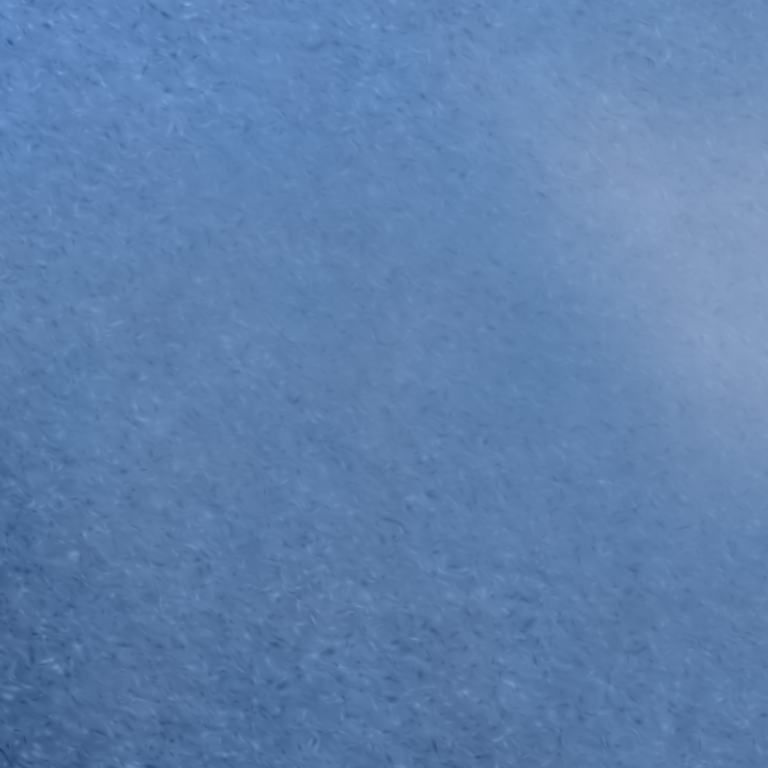
A Shadertoy shader for this texture:

```glsl
// Soft blue felt-like surface: a broad colour gradient with a pale glow on the
// right, covered by short slanted fibres, light and dark, scattered on jittered
// grids, plus soft stretched grain and faint cloudy blotches.

float hash(vec2 p) {
    return fract(sin(dot(p, vec2(127.1, 311.7))) * 43758.545);
}

float valueNoise(vec2 p) {
    vec2 cell = floor(p), f = fract(p);
    f = f * f * (3.0 - 2.0 * f);
    return mix(mix(hash(cell), hash(cell + vec2(1, 0)), f.x),
               mix(hash(cell + vec2(0, 1)), hash(cell + vec2(1, 1)), f.x), f.y);
}

vec2 rotate(vec2 p, float angle) {
    float c = cos(angle), s = sin(angle);
    return vec2(c * p.x + s * p.y, c * p.y - s * p.x);
}

// Signed sum of soft, slightly curved strokes, one per grid cell
float fibres(vec2 uv, float density, float seed) {
    vec2 p = uv * density, home = floor(p);
    float sum = 0.0;
    for (int j = -1; j <= 1; j++) {
        for (int i = -1; i <= 1; i++) {
            vec2 cell = home + vec2(i, j);
            vec2 id = cell + seed;
            vec2 centre = cell + vec2(hash(id), hash(id + 17.3));
            float angle = -0.5 + 1.3 * (hash(id + 31.7) + hash(id + 5.9) - 1.0);
            vec2 d = rotate(p - centre, angle);
            d.y += 0.4 * (hash(id + 71.3) - 0.5) * d.x * d.x;
            vec2 size = vec2(mix(0.26, 0.48, hash(id + 43.1)), mix(0.15, 0.25, hash(id + 59.6)));
            float tone = 2.0 * hash(id + 83.2) - 1.0;
            sum += tone * abs(tone) * exp(-dot(d / size, d / size));
        }
    }
    return sum;
}

vec3 surfaceColour(vec2 uv) {
    vec3 low = mix(vec3(0.285, 0.410, 0.580), vec3(0.350, 0.480, 0.655), uv.x);
    vec3 middle = mix(vec3(0.365, 0.500, 0.675), vec3(0.385, 0.520, 0.690), uv.x);
    vec3 high = mix(vec3(0.365, 0.525, 0.745), vec3(0.400, 0.545, 0.725), uv.x);
    vec3 colour = mix(low, middle, smoothstep(-0.05, 0.58, uv.y));
    colour = mix(colour, high, smoothstep(0.55, 0.98, uv.y));
    colour -= 0.030 * (1.0 - smoothstep(0.0, 0.16, uv.x)) * (1.0 - smoothstep(0.3, 0.7, uv.y));

    // Pale glow behind a soft slanted edge
    float edge = uv.x + 0.55 * (uv.y - 0.55) - 0.76;
    float glow = smoothstep(-0.05, 0.20, edge)
               * smoothstep(0.20, 0.56, uv.y) * (1.0 - smoothstep(0.70, 1.04, uv.y));
    return mix(colour, vec3(0.500, 0.600, 0.750), glow);
}

void mainImage(out vec4 fragColor, in vec2 fragCoord) {
    vec2 uv = fragCoord / iResolution.xy;
    vec3 colour = surfaceColour(uv);

    // Cloudy blotches in brightness and hue
    float cloud = valueNoise(uv * 9.0) + 0.7 * valueNoise(uv * 23.0 + 9.0) - 0.85;
    colour += 0.020 * cloud;
    colour += (valueNoise(uv * 10.0 + 40.0) - 0.5) * vec3(-0.010, 0.004, 0.010);

    // Texture is strongest at the lower left and weakest at the right
    float relief = 0.55 + 0.60 * (1.0 - smoothstep(0.0, 0.55, uv.y))
                 + 0.30 * smoothstep(0.70, 1.0, uv.y)
                 + 0.35 * (1.0 - smoothstep(0.0, 0.35, uv.x));
    relief *= 1.0 - 0.35 * smoothstep(0.45, 1.0, uv.x);
    relief *= 0.75 + 0.5 * valueNoise(uv * 13.0 + 21.0);

    // Fibres of two sizes over stretched grain, coarse and fine
    vec2 warped = uv + 0.010 * vec2(valueNoise(uv * 50.0), valueNoise(uv * 50.0 + 70.0));
    vec2 slanted = rotate(warped, -0.5);
    float grain = 0.042 * (valueNoise(slanted * vec2(45.0, 80.0)) - 0.5)
                + 0.042 * (valueNoise(slanted * vec2(95.0, 180.0) + 33.0) - 0.5);
    float strands = 0.080 * fibres(warped, 60.0, 3.0) + 0.062 * fibres(warped, 92.0, 211.0);
    colour += (strands + grain) * relief * vec3(0.95, 1.0, 1.0);

    fragColor = vec4(clamp(colour, 0.0, 1.0), 1.0);
}
```
